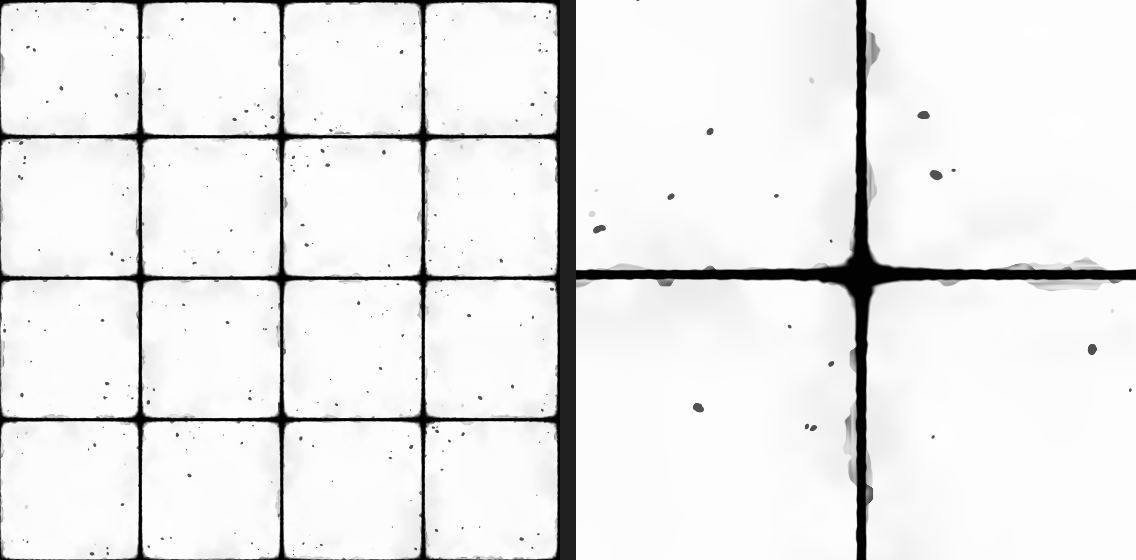
Left: the whole. Right: its middle third, enlarged.
A WebGL 2 fragment shader for this texture map:

```glsl
#version 300 es
precision highp float;
// Four by four white worn tiles with black flared joints, chipped edges and grey specks.
uniform vec2 u_resolution;
out vec4 fragColor;

float hash(vec2 p) {
    vec3 q = fract(p.xyx * vec3(0.1031, 0.103, 0.0973));
    q += dot(q, q.yzx + 33.33);
    return fract((q.x + q.y) * q.z);
}

float noise(vec2 p) {
    vec2 i = floor(p), f = fract(p);
    f = f * f * (3.0 - 2.0 * f);
    return mix(mix(hash(i), hash(i + vec2(1, 0)), f.x),
               mix(hash(i + vec2(0, 1)), hash(i + vec2(1, 1)), f.x), f.y);
}

float fbm(vec2 p) {
    return 0.55 * noise(p) + 0.3 * noise(p * 2.1 + 7.0) + 0.15 * noise(p * 4.3 + 19.0);
}

// Grey chips along one edge: distance from the joint, position along it, edge seed
float edgeWear(float dist, float along, float seed, float px) {
    float patchy = noise(vec2(along * 36.0, seed * 17.3));
    float ragged = noise(vec2(along * 190.0, seed * 5.7 + dist * 200.0));
    float depth = 0.0022 + 0.0075 * smoothstep(0.55, 0.88, patchy) * (0.45 + 0.8 * ragged);
    float chip = 1.0 - smoothstep(depth - px * 0.5, depth + px * 0.5 + 0.0005, dist);
    float streak = noise(vec2(along * 45.0 + seed * 9.0, dist * 750.0));
    float tone = mix(0.08, 0.65, streak * noise(vec2(along * 60.0, seed * 31.0 + 4.0)));
    float darkDepth = 0.0025 + 0.0045 * smoothstep(0.78, 0.95, noise(vec2(along * 75.0, seed * 41.0)));
    float dark = 1.0 - smoothstep(darkDepth - px * 0.5, darkDepth + px * 0.5, dist);
    return max(chip * tone, dark * 0.8 * ragged);
}

// Scattered specks, gathered towards the tile edges
float specks(vec2 local, vec2 size, vec2 cell, float px) {
    float ink = 0.0;
    for (int i = 0; i < 18; i++) {
        vec2 key = cell * 37.0 + vec2(float(i) * 3.7, float(i) * 11.3) + 5.0;
        vec2 h = vec2(hash(key), hash(key + 71.0)) * 2.0 - 1.0;
        vec2 center = size * (0.5 + 0.46 * sign(h) * pow(abs(h), vec2(0.55)));
        vec2 d = local - center;
        float angle = 6.283 * hash(key + 13.0);
        float c = cos(angle), s = sin(angle);
        d = mat2(c, -s, s, c) * d * vec2(0.85, 1.15);
        float sizeRoll = hash(key + 29.0);
        float radius = mix(0.0009, 0.0035, sizeRoll * sizeRoll);
        radius *= 0.85 + 0.3 * noise(local * 500.0);
        float strength = hash(key + 43.0) < 0.22 ? 0.15 : 0.68;
        float dotMask = 1.0 - smoothstep(radius - px * 0.6, radius + px * 0.6, length(d));
        ink = max(ink, strength * dotMask);
    }
    return ink;
}

void main() {
    vec2 uv = gl_FragCoord.xy / u_resolution;
    float px = 1.0 / min(u_resolution.x, u_resolution.y);

    // Tile grid; the last column and row are slightly shorter
    vec2 cell = min(floor((uv + 0.002) / 0.2526), 3.0);
    vec2 local = uv + 0.002 - cell * 0.2526;
    vec2 size = mix(vec2(0.2526), vec2(0.2427), step(2.5, cell));
    vec2 dist = max(abs(min(local, size - local)), 0.00001);
    vec2 side = cell * 2.0 + step(size * 0.5, local);

    // Faint clouding near the edges
    float rim = 1.0 - smoothstep(0.0, 0.065, min(dist.x, dist.y));
    float shade = 0.996 - 0.012 * fbm(uv * 13.0);
    shade -= 0.065 * rim * smoothstep(0.35, 0.75, fbm(uv * 22.0 + 3.0));

    // Specks and chipped edges
    shade *= 1.0 - specks(local, size, cell, px);
    float wear = max(edgeWear(dist.x, uv.y, side.x + 1.0, px),
                     0.8 * edgeWear(dist.y, uv.x, side.y + 21.0, px));
    shade *= 1.0 - wear;

    // Joints flare where they cross
    vec2 inv = inversesqrt(dist);
    float joint = 1.0 / ((inv.x + inv.y) * (inv.x + inv.y));
    joint += 0.0005 * (noise(uv * 260.0) - 0.5);
    float face = smoothstep(0.0019 - px * 0.4, 0.0022 + px * 0.4, joint);
    shade = mix(0.008, shade, face);

    fragColor = vec4(vec3(shade), 1.0);
}
```
